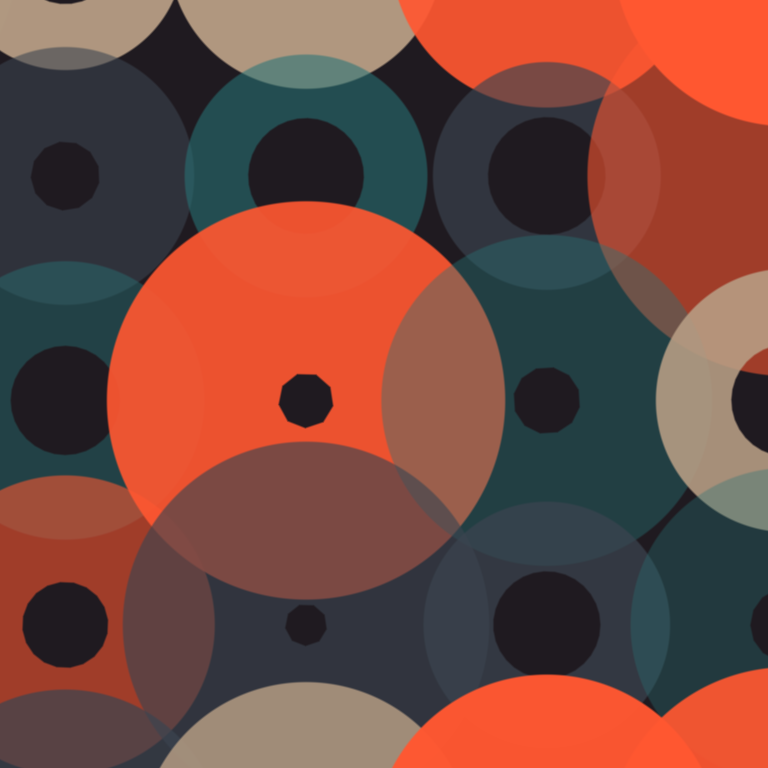
Write a WebGL 1 fragment shader that draws this pattern.

```glsl
precision highp float;
// Overlapping translucent discs and rings on a loose grid over a dark ground.

uniform vec2 u_resolution;

// Three random values per cell, without sine.
vec3 hash3(vec2 p) {
  vec3 q = fract(p.xyx * vec3(0.1031, 0.1030, 0.0973));
  q += dot(q, q.yxz + 33.33);
  return fract((q.xxy + q.yzz) * q.zyx);
}

// Paint wheel: colour with its base opacity for t in 0..1.
vec4 paint(float t) {
  vec4 orange = vec4(1.00, 0.34, 0.19, 0.93);
  vec4 ember = vec4(1.00, 0.34, 0.19, 0.52);
  vec4 sand = vec4(0.72, 0.62, 0.52, 0.91);
  vec4 teal = vec4(0.15, 0.45, 0.46, 0.46);
  vec4 slate = vec4(0.23, 0.265, 0.31, 0.62);
  if (t < 0.05) return sand;
  if (t < 0.13) return orange;
  if (t < 0.22) return slate;
  if (t < 0.26) return ember;
  if (t < 0.32) return orange;
  if (t < 0.37) return sand;
  if (t < 0.42) return ember;
  if (t < 0.68) return teal;
  if (t < 0.74) return slate;
  if (t < 0.815) return orange;
  if (t < 0.85) return sand;
  return slate;
}

// Distance to a regular polygon; small openings get fewer sides.
float polygon(vec2 p, float radius) {
  float sides = max(9.0, floor(radius * radius * 6500.0));
  float sector = 6.2831853 / sides;
  float angle = mod(atan(p.y, p.x) + 0.2, sector) - 0.5 * sector;
  return length(p) * cos(angle) - radius * cos(0.5 * sector);
}

void main() {
  float side = min(u_resolution.x, u_resolution.y);
  vec2 uv = gl_FragCoord.xy / side;
  float soft = max(0.0018, 0.75 / side);

  vec2 spacing = vec2(0.3135, 0.2923);
  vec2 origin = vec2(0.3985, 0.4786);
  vec2 home = floor((uv - origin) / spacing + 0.5);
  vec3 color = vec3(0.122, 0.102, 0.125);

  // Paint rows from top to bottom, each from left to right.
  for (int j = 1; j >= -1; j--) {
    for (int i = -1; i <= 1; i++) {
      vec2 cell = home + vec2(float(i), float(j));
      vec2 p = uv - origin - cell * spacing;
      vec3 rnd = hash3(cell + 19.0);

      // Additive lattices spread colours and sizes evenly.
      vec4 ink = paint(fract(dot(cell, vec2(0.47, 0.37)) + 0.08));
      float size = fract(0.97 + dot(cell, vec2(0.64, 0.17)) + 0.28 * cell.x * cell.y);
      float radius = mix(0.141, 0.263, size);

      // Larger discs have smaller openings.
      float hole = mix(0.095, 0.033, size) * mix(1.2, 0.55, rnd.y);
      float opacity = clamp(ink.a + 0.24 * (rnd.z - 0.5), 0.0, 1.0);

      float disc = 1.0 - smoothstep(-soft, soft, length(p) - radius);
      float ring = disc * smoothstep(-soft, soft, polygon(p, hole));
      color = mix(color, ink.rgb, ring * opacity);
    }
  }

  gl_FragColor = vec4(color, 1.0);
}
```
